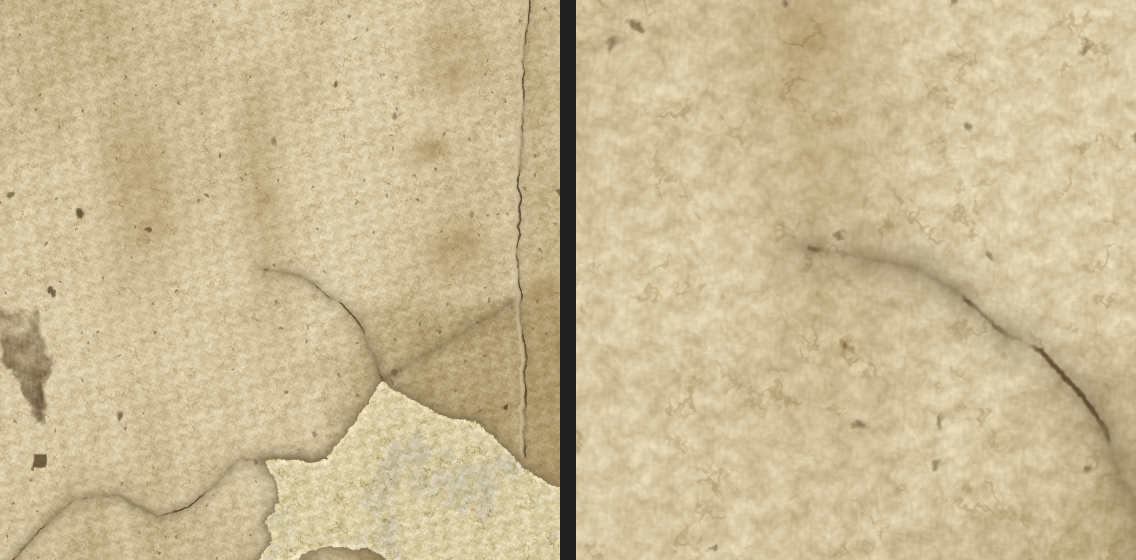
Left: the whole. Right: its middle third, enlarged.
This texture is drawn by a three.js fragment shader. Its source:

```glsl
// Aged, stained plaster wall with cracks and a flaked patch of pale undercoat.
varying vec2 vUv;

const vec3 PALE = vec3(0.86, 0.80, 0.66);
const vec3 TAN = vec3(0.68, 0.60, 0.43);
const vec3 OCHRE = vec3(0.59, 0.48, 0.29);
const vec3 SHADOW = vec3(0.44, 0.38, 0.27);
const vec3 DIRT = vec3(0.30, 0.23, 0.13);
const vec3 LIME = vec3(0.85, 0.80, 0.64);
const vec3 GREY = vec3(0.70, 0.68, 0.59);

vec2 hash2(vec2 p) {
  vec3 q = fract(p.xyx * vec3(0.1031, 0.1030, 0.0973));
  q += dot(q, q.yzx + 33.33);
  return fract((q.xx + q.yz) * q.zy);
}

// Cellular noise: distance to the nearest point, and its random id.
vec2 cellular(vec2 p) {
  vec2 nearest = vec2(9.0, 0.0);
  for (int k = 0; k < 9; k++) {
    float row = floor(float(k) / 3.0);
    vec2 c = floor(p) + vec2(float(k) - 3.0 * row, row) - 1.0;
    float d = length(c + hash2(c) - p);
    if (d < nearest.x) nearest = vec2(d, hash2(c + 57.0).x);
  }
  return nearest;
}

// Rotated, layered sines: irregular clouds around zero.
float clouds(vec2 p) {
  float sum = 0.0, amp = 0.5;
  for (int i = 0; i < 5; i++) {
    p = mat2(1.5, 1.1, -1.1, 1.5) * p + 1.7;
    sum += amp * sin(p.x + 1.6 * sin(p.y * 0.9));
    amp *= 0.66;
  }
  return sum;
}

vec2 warp(vec2 p) { return vec2(clouds(p + 3.0), clouds(p + 8.0)); }

float band(float d, float inner, float outer) { return 1.0 - smoothstep(inner, outer, d); }

float blob(vec2 p, vec2 centre, vec2 radius) {
  vec2 q = (p - centre) / radius;
  return exp(-dot(q, q));
}

float segment(vec2 p, vec2 a, vec2 b) {
  vec2 ab = b - a;
  return length(p - a - ab * clamp(dot(p - a, ab) / dot(ab, ab), 0.0, 1.0));
}

float bend(vec2 p, vec2 a, vec2 b, vec2 c) { return min(segment(p, a, b), segment(p, b, c)); }

float cracks(vec2 p) {
  float d = bend(p, vec2(0.47, 0.515), vec2(0.535, 0.508), vec2(0.61, 0.46));
  d = min(d, bend(p, vec2(0.61, 0.46), vec2(0.645, 0.425), vec2(0.684, 0.32)));
  d = min(d, bend(p, vec2(0.59, 0.177), vec2(0.43, 0.18), vec2(0.34, 0.095)));
  d = min(d, bend(p, vec2(0.34, 0.095), vec2(0.28, 0.075), vec2(0.21, 0.115)));
  return min(d, bend(p, vec2(0.21, 0.115), vec2(0.13, 0.105), vec2(0.02, 0.0)));
}

float seam(vec2 p) {
  return min(bend(p, vec2(0.946, 1.02), vec2(0.93, 0.72), vec2(0.927, 0.45)),
             bend(p, vec2(0.927, 0.45), vec2(0.942, 0.36), vec2(0.937, 0.19)));
}

// Signed distance of the patch: a gable, a low step and a hole.
float patchShape(vec2 p) {
  vec2 q = p - vec2(0.684, 0.318);
  float slope = dot(q, vec2(0.515, 0.857)) - 0.024 * blob(p, vec2(0.86, 0.23), vec2(0.05, 0.2));
  float gable = max(dot(q, vec2(-0.82, 0.57)), slope);
  float foot = max(max(0.486 + 0.01 * sin(p.y * 55.0 - 5.0) - p.x, p.x - 0.62), p.y - 0.175);
  float hole = (length((p - vec2(0.615, -0.005)) / vec2(0.08, 0.03)) - 1.0) * 0.03;
  return max(min(gable, foot), -hole);
}

void main() {
  vec2 ragged = 0.002 * warp(vUv * 45.0);
  vec2 p = vUv + 0.004 * warp(vUv * 9.0) + ragged;
  vec2 s = vUv + 0.022 * warp(vUv * 5.0);
  float rough = clouds(vUv * 20.0);
  float mottle = clouds(vUv * vec2(42.0, 36.0));
  float grain = 0.55 * clouds(vUv * vec2(95.0, 110.0)) + 0.8 * (0.45 - cellular(vUv * 190.0 + mottle).x);

  // Plaster tone: clouds, a pale upper panel and a dull lower corner.
  float corner = smoothstep(0.54, 0.68, s.x) * band(s.y, 0.43, 0.48);
  float panel = smoothstep(0.54, 0.64, s.x) * smoothstep(0.44, 0.49, s.y) * band(p.x, 0.92, 0.935);
  float tone = 0.74 + 0.27 * clouds(vUv * vec2(3.4, 1.8)) + 0.12 * rough + 0.09 * mottle;
  tone += 0.10 * panel - 0.45 * corner;
  vec3 color = mix(TAN, PALE, min(tone, 0.96) + 0.50 * grain);

  // Ochre stains with ragged outlines, and short worm-like marks.
  float stain = 0.38 * (blob(s, vec2(0.47, 0.62), vec2(0.035, 0.2)) + blob(s, vec2(0.25, 0.63), vec2(0.06, 0.18)));
  stain += 0.5 * (blob(s, vec2(0.80, 0.88), vec2(0.06)) + blob(s, vec2(0.77, 0.73), vec2(0.05, 0.03)));
  stain += 0.5 * (blob(s, vec2(0.81, 0.56), vec2(0.05, 0.06)) + blob(s, vec2(0.97, 0.48), vec2(0.04, 0.03)));
  stain = stain * (0.8 + 0.5 * rough + 0.3 * mottle) + 0.12 * smoothstep(0.93, 0.95, p.x);
  float worm = band(abs(clouds(vUv * 48.0 + 6.0)), 0.05, 0.25) * smoothstep(0.2, 0.7, clouds(vUv * 30.0 + 1.0));
  color = mix(color, OCHRE, clamp(stain + 0.30 * worm, 0.0, 0.7));

  // Flecks, scattered pits, a dirty teardrop and a chip.
  vec2 fleck = cellular((vUv + 2.0 * ragged) * vec2(60.0, 48.0));
  float speck = step(0.95, fleck.y) * band(fleck.x, 0.03, 0.22);
  vec2 pit = cellular((p + ragged) * vec2(10.0, 8.0) + 2.0);
  float dirt = step(0.84, pit.y) * band(pit.x, 0.025, 0.3 * (pit.y - 0.84) + 0.05);
  dirt = max(dirt * (0.3 + 0.6 * fract(pit.y * 91.0)), 0.45 * speck);
  float side = abs(p.x - 0.075 + 0.24 * (p.y - 0.25)) - mix(0.010, 0.045, smoothstep(0.24, 0.38, p.y));
  float drop = max(side, max(0.245 - p.y, p.y - 0.45)) + 0.008 * rough;
  float smear = band(drop, -0.010, 0.003) * (mix(0.65, 0.30, smoothstep(0.28, 0.42, p.y)) + 0.22 * mottle);
  vec2 chip = abs(p - vec2(0.07, 0.178));
  dirt = max(max(dirt, smear), 0.75 * band(max(chip.x, chip.y), 0.010, 0.014));
  color = mix(color, DIRT, clamp(dirt, 0.0, 0.9));

  // Cracks: soft shade, a thin broken core and a lit lip on the seam.
  float crack = cracks(p), joint = seam(p);
  float branch = segment(p, vec2(0.684, 0.32), vec2(0.91, 0.46));
  float broken = smoothstep(-0.3, 0.5, clouds(vUv * 16.0 + 1.0));
  color = mix(color, PALE, 0.6 * band(seam(p + vec2(0.006, 0.0)), 0.001, 0.005));
  float shade = 0.6 * exp(-min(crack, branch) / 0.009) + 0.5 * exp(-joint / 0.004);
  color = mix(color, SHADOW, shade * (0.85 + 0.3 * rough));
  color = mix(color, DIRT, 0.75 * broken * band(min(crack, joint), 0.0004, 0.0025));

  // Bare undercoat with a shaded outer edge and a bright rim.
  float edge = patchShape(p + ragged);
  color = mix(color, SHADOW, 0.7 * exp(-max(edge, 0.0) / 0.011));
  vec3 lime = mix(LIME, GREY, 0.5 * smoothstep(0.2, 1.0, clouds(vUv * vec2(9.0, 6.0) + 5.0) + 0.4 * mottle));
  lime += vec3(0.11, 0.12, 0.16) * (grain + 0.2 * mottle - worm) + 0.06 * band(abs(edge + 0.004), 0.001, 0.006);
  gl_FragColor = vec4(mix(color, lime, band(edge, -0.0015, 0.0015)), 1.0);
}
```
